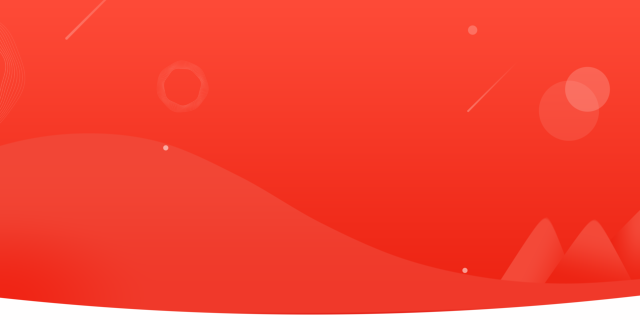
Give the GLSL for this background, as a Shadertoy shader.

```glsl
// Red banner: a vertical gradient with a soft hill, three faded peaks and a
// curved white foot, scattered with pale discs, streaks and wavy line rings.
// Coordinates are in canvas heights: x runs 0..2 and y runs 0..1, upwards.

const vec3 SKY_TOP = vec3(0.995, 0.295, 0.22);
const vec3 SKY_LOW = vec3(0.930, 0.140, 0.075);
const vec3 HILL_TOP = vec3(0.950, 0.275, 0.210);
const vec3 HILL_LOW = vec3(0.940, 0.225, 0.165);
const vec3 CORNER_RED = vec3(0.940, 0.140, 0.080);
const vec3 PEAK_LIGHT = vec3(0.955, 0.285, 0.220);
const vec3 FOOT_RED = vec3(0.880, 0.110, 0.080);
const vec3 PALE = vec3(1.0, 0.93, 0.91);
const vec3 WHITE = vec3(1.0, 0.995, 0.995);

const float PEAK_ROUNDING = 0.021;
const float FOOT_CENTRE = 0.97;
const float FOOT_BASE = 0.017;
const float FOOT_BEND = 0.056;
const int RING_LINES = 9;

// Hill heights, one knot every KNOT_STEP, with one spare knot at each end
const float KNOT_STEP = 0.25;
const float HILL_KNOTS[11] = float[11](
    0.440, 0.544, 0.583, 0.556, 0.448, 0.305, 0.195, 0.135, 0.114, 0.128, 0.160);

// Antialiased coverage of the region where d is negative
float cover(float d) {
    float pixel = 1.0 / iResolution.y;
    return 1.0 - smoothstep(-0.75 * pixel, 0.75 * pixel, d);
}

// Catmull-Rom curve through the hill knots
float hillHeight(float x) {
    float s = clamp(x / KNOT_STEP, 0.0, 7.999);
    int i = int(s);
    float t = fract(s);
    float a = HILL_KNOTS[i], b = HILL_KNOTS[i + 1];
    float c = HILL_KNOTS[i + 2], d = HILL_KNOTS[i + 3];
    return b + 0.5 * t * (c - a + t * (2.0 * a - 5.0 * b + 4.0 * c - d
                                       + t * (3.0 * (b - c) + d - a)));
}

// Rounded peak with separate left and right slopes
float peakMask(vec2 p, vec2 top, vec2 slopes) {
    vec2 q = p - top;
    float slope = q.x < 0.0 ? slopes.x : slopes.y;
    float drop = slope * (length(vec2(q.x, PEAK_ROUNDING)) - PEAK_ROUNDING);
    return cover((q.y + drop) / sqrt(1.0 + slope * slope));
}

float disc(vec2 p, vec2 centre, float radius) {
    return cover(length(p - centre) - radius);
}

// Line from a to b that tapers and fades towards b
float streak(vec2 p, vec2 a, vec2 b, float width, float fade) {
    vec2 ab = b - a;
    float t = clamp(dot(p - a, ab) / dot(ab, ab), 0.0, 1.0);
    float d = length(p - a - t * ab) - width * (1.0 - 0.6 * fade * t);
    return cover(d) * (1.0 - fade * t);
}

// Bundle of thin wavy closed lines
float wavyRing(vec2 p, vec2 centre, float inner, float outer) {
    vec2 q = p - centre;
    float angle = atan(q.y, q.x);
    float radius = length(q), sum = 0.0;
    for (int i = 0; i < RING_LINES; i++) {
        float k = float(i) / float(RING_LINES - 1);
        float wave = sin(7.0 * angle + 2.5 * k) + 0.6 * sin(4.0 * angle - 4.0 * k);
        float line = abs(radius - mix(inner, outer, k) - 0.018 * outer * wave);
        sum += cover(line - 0.0009) * mix(1.0, 0.5, k);
    }
    return min(sum, 1.5);
}

void mainImage(out vec4 fragColor, in vec2 fragCoord) {
    vec2 p = fragCoord / iResolution.y;
    p.x *= 2.0 * iResolution.y / iResolution.x;

    // Sky
    vec3 color = mix(SKY_LOW, SKY_TOP, smoothstep(0.0, 1.0, 0.5 + 0.5 * (p.y - 0.565) / 0.6) * 0.35
                                       + 0.65 * clamp((p.y - 0.13) / 0.87, 0.0, 1.0));

    // Rings, streaks and large discs
    color = mix(color, PALE, 0.13 * wavyRing(p, vec2(0.570, 0.729), 0.058, 0.079));
    color = mix(color, PALE, 0.17 * wavyRing(p, vec2(-0.130, 0.771), 0.145, 0.203));
    color = mix(color, PALE, 0.28 * streak(p, vec2(0.208, 0.880), vec2(0.335, 1.007), 0.004, 0.4));
    color = mix(color, PALE, 0.32 * streak(p, vec2(1.463, 0.653), vec2(1.617, 0.807), 0.003, 1.0));
    color = mix(color, PALE, 0.10 * disc(p, vec2(1.778, 0.654), 0.094));
    color = mix(color, PALE, 0.20 * disc(p, vec2(1.836, 0.721), 0.070));
    color = mix(color, PALE, 0.25 * disc(p, vec2(1.477, 0.906), 0.0145));

    // Peaks, back to front, each fading into red near its foot
    float farFade = smoothstep(1.90, 2.00, p.x) * smoothstep(0.10, 0.30, p.y);
    color = mix(color, mix(SKY_LOW, PEAK_LIGHT, farFade), peakMask(p, vec2(2.057, 0.385), vec2(1.04)));
    float leftFade = smoothstep(0.16, -0.02, p.x - 1.65 - 0.5 * (p.y - 0.14));
    color = mix(color, mix(SKY_LOW, PEAK_LIGHT, leftFade), peakMask(p, vec2(1.706, 0.318), vec2(1.58, 2.8)));
    float frontFade = smoothstep(0.10, 0.27, p.y + 0.25 * (p.x - 1.85));
    color = mix(color, mix(SKY_LOW, PEAK_LIGHT, frontFade), peakMask(p, vec2(1.857, 0.312), vec2(1.46, 1.93)));

    // Hill, with a redder lower left corner
    vec3 hill = mix(HILL_LOW, HILL_TOP, smoothstep(0.10, 0.50, p.y));
    float corner = 1.0 - smoothstep(0.0, 1.0, length((p - vec2(0.0, 0.06)) / vec2(0.50, 0.30)));
    hill = mix(hill, CORNER_RED, corner);
    color = mix(color, hill, cover(0.85 * (p.y - hillHeight(p.x))));

    // Small bright dots
    color = mix(color, PALE, 0.60 * disc(p, vec2(0.518, 0.538), 0.008));
    color = mix(color, PALE, 0.60 * disc(p, vec2(1.453, 0.155), 0.008));

    // White foot below a thin dark rim
    float offset = p.x - FOOT_CENTRE;
    float above = p.y - FOOT_BASE - FOOT_BEND * offset * offset;
    float rim = cover(above - 0.005) * (1.0 - smoothstep(0.1, 0.5, abs(offset - 0.15)));
    color = mix(color, FOOT_RED, 0.7 * rim);
    color = mix(color, WHITE, cover(above));

    fragColor = vec4(color, 1.0);
}
```
